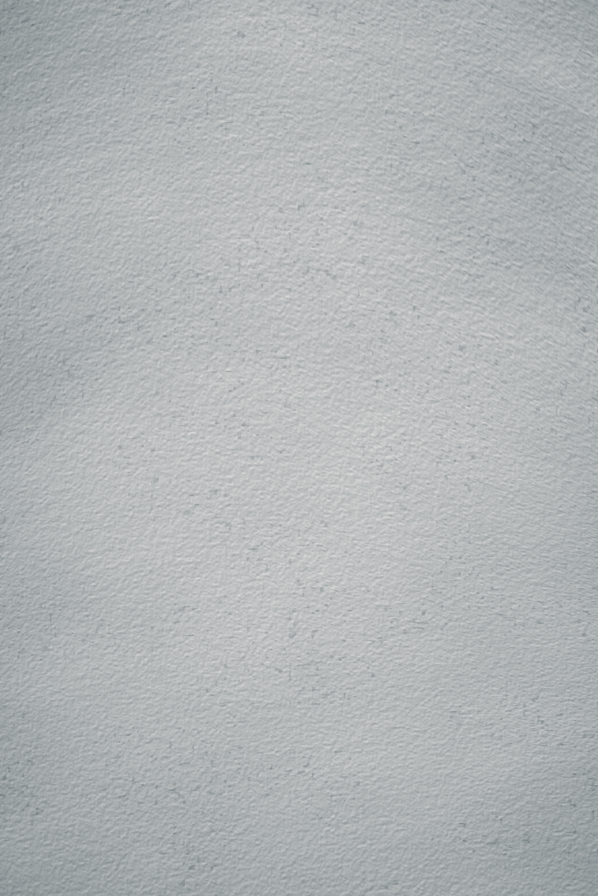
Give the GLSL for this texture, as a Shadertoy shader.

```glsl
float hash(vec2 cell) {
    uvec2 q = uvec2(ivec2(cell)) * uvec2(1597334673u, 3812015801u);
    uint n = (q.x ^ q.y) * 1597334673u;
    n = (n ^ (n >> 15)) * 2246822519u;
    return float((n ^ (n >> 13)) >> 8) / 16777216.0;
}

float noise(vec2 p) {
    vec2 cell = floor(p);
    vec2 f = fract(p);
    f = f * f * (3.0 - 2.0 * f);
    float low = mix(hash(cell), hash(cell + vec2(1, 0)), f.x);
    float high = mix(hash(cell + vec2(0, 1)), hash(cell + vec2(1, 1)), f.x);
    return mix(low, high, f.y);
}

float fbm(vec2 p) {
    float sum = 0.0;
    float weight = 0.5;
    for (int i = 0; i < 4; i++) {
        sum += weight * noise(p);
        p = mat2(1.6, 1.2, -1.2, 1.6) * p + 17.3;
        weight *= 0.5;
    }
    return sum;
}

// Bends the surface along the trowel sweeps: arcs above, rising strokes below
vec2 trowelCoords(vec2 p) {
    float arc = 0.4 * (p.x - 0.5) * (p.x - 0.5) + 0.06 * p.x;
    float rise = -0.14 * p.x;
    return vec2(p.x, p.y + mix(rise, arc, smoothstep(0.0, 0.9, p.y)));
}

float plasterHeight(vec2 p) {
    return 0.2 * noise(p * vec2(80, 105) + 11.3)
         + 0.5 * noise(p * vec2(160, 205))
         + 0.4 * noise(p * vec2(290, 350) + 31.7);
}

void mainImage(out vec4 fragColor, in vec2 fragCoord) {
    vec2 p = fragCoord / iResolution.x;
    vec2 surface = trowelCoords(p);

    // Broad falloff of light towards the edges, with soft stains
    vec2 fromCenter = (p - vec2(0.53, 0.82)) * vec2(1.0, 0.76);
    float tone = 1.02 - 1.85 * dot(fromCenter, fromCenter);
    tone += 0.75 * (fbm(surface * vec2(2.5, 4.0) + 5.0) - 0.47);

    // Grain lit from the upper left
    vec2 towardLight = vec2(-0.0009, 0.0019);
    float relief = plasterHeight(surface - towardLight) - plasterHeight(surface + towardLight);
    tone += 0.85 * relief;

    // Faint trowel streaks, stronger near the top
    float streak = noise(surface * vec2(12, 150)) - 0.5;
    tone += streak * mix(0.06, 0.18, smoothstep(0.7, 1.3, p.y));

    // Scattered dark pits, clustered in worn patches
    float pit = smoothstep(0.78, 0.92, noise(surface * vec2(130, 180) + 63.0));
    tone -= 0.45 * pit * smoothstep(0.3, 0.65, noise(surface * vec2(9, 13) + 8.0));

    vec3 shadeGrey = vec3(0.57, 0.60, 0.61);
    vec3 lightGrey = vec3(0.75, 0.76, 0.76);
    fragColor = vec4(mix(shadeGrey, lightGrey, tone), 1.0);
}
```
